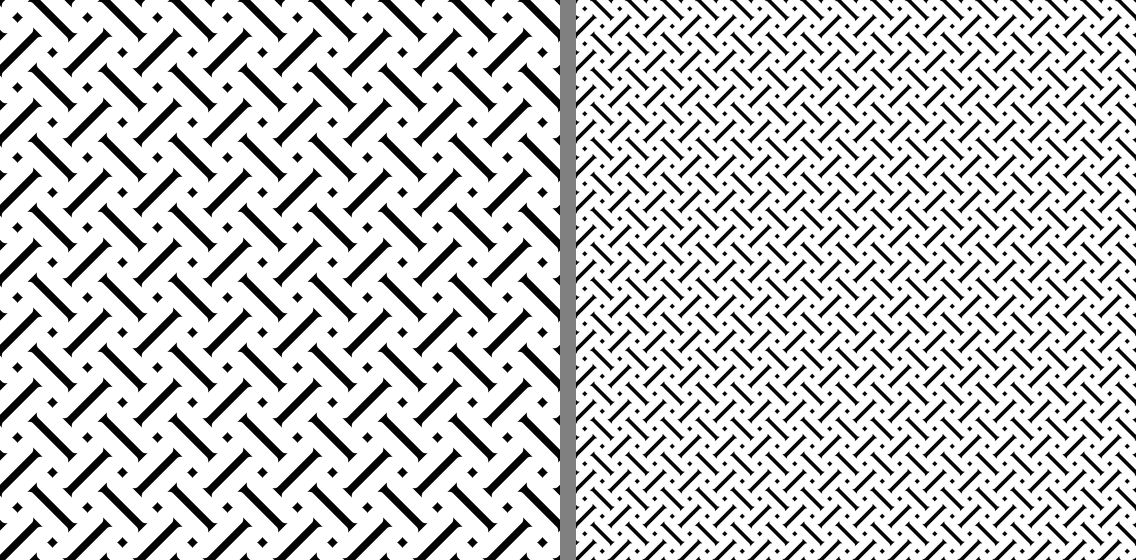
Left, the tile; right, the same tile 2 across and 2 down.
Give the GLSL for this pattern, as a WebGL 1 fragment shader.

```glsl
precision highp float;
// Basket weave of flared diagonal bars with small diamonds in the gaps, black on white.

uniform vec2 u_resolution;

#define REPEATS 8.0            // cells across and down
#define BAR_HALF_LENGTH 0.410  // lengths below are in cells
#define BAR_HALF_WIDTH 0.053
#define FLARE_WIDTH 0.038
#define FLARE_LENGTH 0.068
#define DIAMOND_RADIUS 0.073
#define EDGE_PIXELS 1.2
#define INK vec3(0.01)
#define PAPER vec3(1.0)

// Offset to the nearest repeat of a point in the cell
vec2 wrapTo(vec2 p, vec2 center) {
  return fract(p - center + 0.5) - 0.5;
}

// Bar along x whose ends flare out in a concave curve to sharp tips
float flaredBar(vec2 p) {
  p = abs(p);
  float t = clamp((p.x - BAR_HALF_LENGTH) / FLARE_LENGTH + 1.0, 0.0, 1.0);
  float halfWidth = BAR_HALF_WIDTH + FLARE_WIDTH * t * t;
  float slope = 2.0 * FLARE_WIDTH * t / FLARE_LENGTH;
  float side = (p.y - halfWidth) / length(vec2(1.0, slope));
  return max(side, p.x - BAR_HALF_LENGTH);
}

float diamond(vec2 p) {
  return (abs(p.x) + abs(p.y) - DIAMOND_RADIUS) * 0.70711;
}

// Components along the rising and falling diagonals
vec2 toDiagonals(vec2 p) {
  return vec2(p.x + p.y, p.x - p.y) * 0.70711;
}

void main() {
  vec2 cell = gl_FragCoord.xy / u_resolution * REPEATS;

  // Rising and falling bars alternate on a checkerboard with the diamonds
  float rising = flaredBar(toDiagonals(wrapTo(cell, vec2(0.25))));
  float falling = flaredBar(toDiagonals(wrapTo(cell, vec2(0.75))).yx);
  float dots = min(diamond(wrapTo(cell, vec2(0.25, 0.75))),
                   diamond(wrapTo(cell, vec2(0.75, 0.25))));
  float dist = min(min(rising, falling), dots);

  // Smooth edge of constant width on screen
  float edge = 0.5 * EDGE_PIXELS * REPEATS / min(u_resolution.x, u_resolution.y);
  float ink = 1.0 - smoothstep(-edge, edge, dist);
  gl_FragColor = vec4(mix(PAPER, INK, ink), 1.0);
}
```
